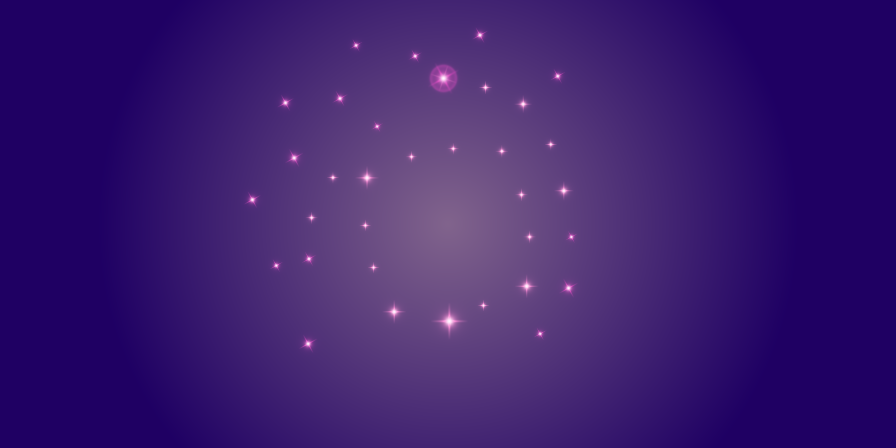
Give the GLSL for this background, as a WebGL 2 fragment shader.

```glsl
#version 300 es
precision highp float;

uniform vec2 u_resolution;
out vec4 fragColor;

const float PI = 3.14159265;
const vec3 INDIGO = vec3(0.12, 0.0, 0.39);
const vec3 MAUVE = vec3(0.505, 0.39, 0.55);
const vec3 MAGENTA = vec3(0.85, 0.29, 0.75);
const vec3 ROSE = vec3(0.96, 0.52, 0.82);
const vec3 WHITE = vec3(1.0, 0.96, 1.0);

float hash(float n) {
    return fract(sin(n * 12.9898) * 43758.5453);
}

vec2 polar(float radius, float degrees) {
    float a = radians(degrees);
    return radius * vec2(cos(a), sin(a));
}

vec2 rotate(vec2 p, float a) {
    float c = cos(a), s = sin(a);
    return vec2(c * p.x + s * p.y, c * p.y - s * p.x);
}

// Thin tapering cross with arms along both axes
float crossRays(vec2 p, float size, float pixel) {
    vec2 q = abs(p);
    float width = max(0.06 * size, 0.45 * pixel);
    vec2 taper = clamp(1.0 - q / size, 0.0, 1.0);
    vec2 thin = exp(-q * q / (width * width));
    return max(thin.y * taper.x, thin.x * taper.y);
}

// Soft halo, crossed rays and a bright core over the given colour
vec3 addStar(vec3 base, vec2 p, float size, float tilt, vec3 tint, float pixel) {
    float d = length(p) / size;
    float halo = 0.75 * exp(-d * d * 7.0) + 0.12 * exp(-d * d * 1.8);
    float rays = 0.75 * crossRays(rotate(p, tilt), size, pixel);
    float core = exp(-d * d * 26.0);
    vec3 color = mix(base, tint, clamp(halo + rays, 0.0, 1.0));
    return mix(color, WHITE, core);
}

// Faint disc with a rim and eight spokes
vec3 addFlare(vec3 base, vec2 p, float size, float pixel) {
    float d = length(p);
    float disc = 0.22 * (1.0 - smoothstep(0.9 * size, size + pixel, d));
    float rim = 0.2 * exp(-pow((d - 0.9 * size) / (0.08 * size + pixel), 2.0));
    float spokes = 0.6 * crossRays(rotate(p, 1.25), size, pixel);
    vec3 color = mix(base, MAGENTA, disc + rim);
    color = mix(color, ROSE, spokes);
    return addStar(color, p, 1.3 * size, 0.5, MAGENTA, pixel);
}

// Closed inner ring, every third star larger
vec3 innerRing(vec3 color, vec2 p, float pixel) {
    for (int i = 0; i < 12; i++) {
        if (i == 9) continue; // gap for the large star
        float n = float(i);
        float a = n * PI / 6.0;
        float beat = cos(2.0 * PI * (n - 2.0) / 3.0);
        float radius = 0.195 + 0.021 * beat - 0.016 * sin(a);
        float size = i > 2 ? 0.018 + 0.009 * beat : 0.015;
        vec2 center = polar(radius, 30.0 * n - 4.0 - 5.0 * cos(a));
        color = addStar(color, p - center, size, 0.0, ROSE, pixel);
    }
    return color;
}

// Open middle arc with a wavy radius and mixed tilts
vec3 middleArc(vec3 color, vec2 p, float pixel) {
    for (int i = 0; i < 12; i++) {
        if (i == 7) continue; // gap for the flare
        float n = float(i), k = n - 8.0;
        float degrees = 22.0 * n - 50.0 + 14.0 * k * exp(-k * k / 3.0);
        float radius = 0.294 + 0.026 * cos(1.142 * n);
        float tilted = step(0.5, hash(n + 3.0));
        float size = mix(0.014, 0.025, hash(n + 17.0));
        vec3 tint = mix(ROSE, MAGENTA, tilted);
        color = addStar(color, p - polar(radius, degrees), size, 0.5 * tilted, tint, pixel);
    }
    return color;
}

// Outer arc, denser in the middle, alternating in and out
vec3 outerArc(vec3 color, vec2 p, float pixel) {
    for (int i = 0; i < 10; i++) {
        float n = float(i), t = n - 4.5;
        float degrees = 137.0 + 12.5 * t + 0.3 * t * t * t;
        float swing = 0.042 * (1.0 - t * t / 20.25);
        float radius = 0.411 - swing * cos(PI * n);
        float size = mix(0.016, 0.024, hash(n + 31.0));
        color = addStar(color, p - polar(radius, degrees), size, 0.5, MAGENTA, pixel);
    }
    return color;
}

void main() {
    vec2 p = (gl_FragCoord.xy - 0.5 * u_resolution) / u_resolution.y;
    float pixel = 1.0 / u_resolution.y;

    // Radial backdrop
    vec3 color = mix(MAUVE, INDIGO, clamp(length(p) / 0.78, 0.0, 1.0));

    // Star rings and the two accents
    color = outerArc(color, p, pixel);
    color = middleArc(color, p, pixel);
    color = innerRing(color, p, pixel);
    color = addFlare(color, p - vec2(-0.010, 0.325), 0.031, pixel);
    color = addStar(color, p - vec2(0.003, -0.217), 0.042, 0.0, ROSE, pixel);

    fragColor = vec4(color, 1.0);
}
```
